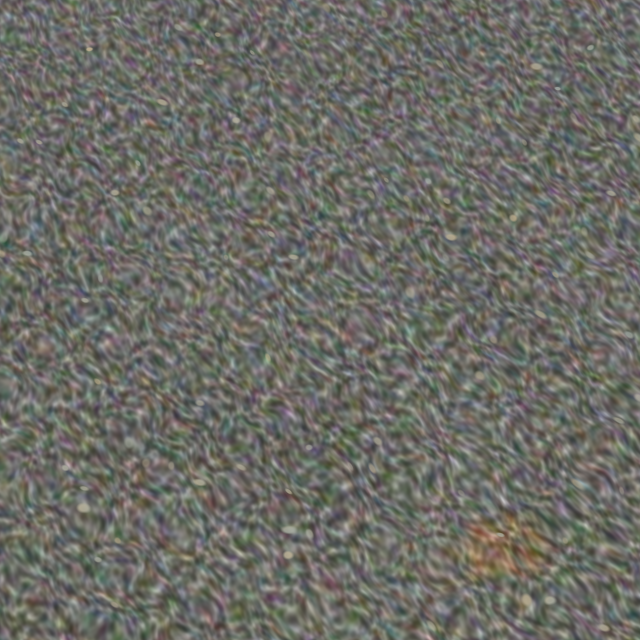
Give the GLSL for this texture, as a three.js fragment shader.

```glsl
// Fine grey asphalt: slanted, slightly tinted grains with pale chips and a rusty stain.
varying vec2 vUv;

#define BASE_COLOR   vec3(0.424, 0.424, 0.402)
#define CHIP_COLOR   vec3(0.70, 0.68, 0.60)
#define STAIN_COLOR  vec3(0.09, 0.01, -0.09)
#define STAIN_CENTER vec2(0.78, 0.14)
#define GRAIN_FREQ   vec2(45.0, 74.0)
#define GRAIN_ANGLE  -0.66
#define CONTRAST     0.27
#define TINT         0.11
#define CHIP_GRID    26.0
#define CHIP_SHARE   0.09

float hash(vec2 p) {
  vec3 q = fract(vec3(p.xyx) * 0.1031);
  q += dot(q, q.yzx + 33.33);
  return fract((q.x + q.y) * q.z);
}

// Dot product of a random unit gradient with the offset from its corner
float corner(vec2 cell, vec2 offset) {
  float a = 6.2832 * hash(cell);
  return dot(vec2(cos(a), sin(a)), offset);
}

float gradientNoise(vec2 p) {
  vec2 i = floor(p), f = p - i;
  vec2 u = f * f * f * (f * (f * 6.0 - 15.0) + 10.0);
  vec2 e = vec2(1.0, 0.0);
  float low = mix(corner(i, f), corner(i + e, f - e), u.x);
  float high = mix(corner(i + e.yx, f - e.yx), corner(i + 1.0, f - 1.0), u.x);
  return mix(low, high, u.y);
}

vec2 rotate(vec2 p, float a) {
  float c = cos(a), s = sin(a);
  return vec2(c * p.x + s * p.y, c * p.y - s * p.x);
}

// Grains shrink gently toward the top, as on receding ground
vec2 groundPlane(vec2 uv) {
  return vec2((uv.x - 0.5) * (1.0 + 0.35 * uv.y), uv.y + 0.2 * uv.y * uv.y);
}

// Elongated grains in two overlapping sizes and slightly different directions
float grainHeight(vec2 p) {
  float coarse = gradientNoise(rotate(p, GRAIN_ANGLE) * GRAIN_FREQ + 150.0);
  float fine = gradientNoise(rotate(p, GRAIN_ANGLE - 0.4) * GRAIN_FREQ * 1.65 + 310.0);
  float n = coarse + 0.6 * fine;
  return n + 0.3 * (n * n - 0.08);
}

// Signed tint strength: soft patches plus smaller flecks with rare strong peaks
float tintField(vec2 p, float seed) {
  vec2 q = rotate(p, GRAIN_ANGLE);
  float patches = gradientNoise(q * vec2(14.0, 19.0) + seed);
  float flecks = gradientNoise(q * GRAIN_FREQ * 0.75 + seed * 2.0);
  return 0.5 * patches + flecks * (0.5 + 1.6 * abs(flecks));
}

// Coverage of sparse pale chips, one candidate per cell
float chipMask(vec2 p) {
  vec2 g = p * CHIP_GRID + 60.0;
  vec2 cell = floor(g);
  vec2 jitter = vec2(hash(cell + 7.0), hash(cell + 19.0));
  vec2 d = rotate(fract(g) - 0.3 - 0.4 * jitter, GRAIN_ANGLE + 1.2 * (jitter.x - 0.5));
  float radius = mix(0.14, 0.24, jitter.y);
  float shape = 1.0 - smoothstep(0.45, 1.15, length(d * vec2(0.75, 1.15)) / radius);
  return shape * step(hash(cell), CHIP_SHARE) * mix(0.4, 0.9, jitter.x);
}

void main() {
  vec2 p = groundPlane(vUv);

  // Bend the grain direction a little from place to place
  p += 0.015 * vec2(gradientNoise(p * 15.0 + 40.0), gradientNoise(p * 15.0 + 90.0));

  // Brightness
  float broad = 0.035 * gradientNoise(vUv * 5.0 + 11.0);
  float light = grainHeight(p) * CONTRAST * mix(1.1, 0.88, vUv.y);
  vec3 color = BASE_COLOR + broad + light;

  // Yellow to blue and red to green shifts
  color += TINT * tintField(p, 210.0) * vec3(0.35, 0.2, -0.8);
  color += TINT * tintField(p, 470.0) * vec3(0.7, -0.4, 0.2);
  color += 0.012 * (vUv.y - 0.5) * vec3(0.0, 0.0, 1.0);

  // Rusty stain with a ragged border
  float reach = length((vUv - STAIN_CENTER) * vec2(0.8, 1.2));
  reach += 0.05 * gradientNoise(p * 24.0 + 70.0);
  color += STAIN_COLOR * (1.0 - smoothstep(0.01, 0.085, reach));

  // Pale chips
  vec3 chip = CHIP_COLOR + 0.2 * vec3(0.7, 0.1, -0.5) * gradientNoise(p * 20.0 + 30.0);
  color = mix(color, chip, chipMask(p));

  gl_FragColor = vec4(clamp(color, 0.0, 1.0), 1.0);
}
```
